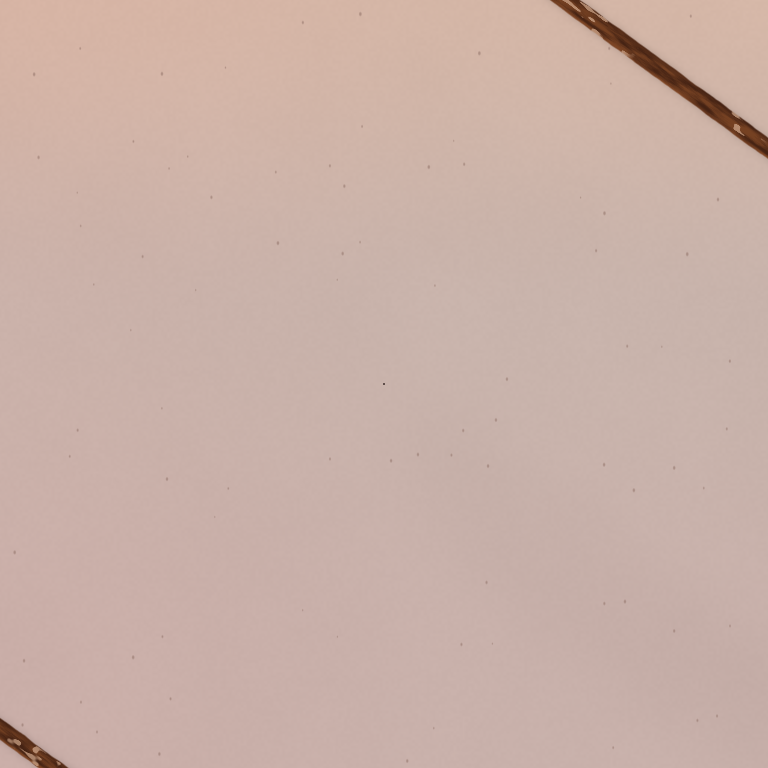
Write a WebGL 2 fragment shader that draws this texture.

```glsl
#version 300 es
precision highp float;
// Smooth pinkish-beige tiles divided by worn brown diagonal grooves.
uniform vec2 u_resolution;
out vec4 fragColor;

// Layout, in canvas units
const vec2 GROOVE_NORMAL = vec2(0.590, 0.807);
const float GROOVE_OFFSET = 0.041;
const float GROOVE_SPACING = 1.200;
const float GROOVE_HALF_WIDTH = 0.0115;
const float EDGE_WOBBLE = 0.0022;
const float SPECK_CELLS = 26.0;
const float SPECK_CHANCE = 0.13;
const float DOT_RADIUS = 0.0012;

// Colours
const vec3 TILE_LOW = vec3(0.785, 0.692, 0.668);
const vec3 TILE_MID = vec3(0.785, 0.703, 0.672);
const vec3 TILE_TOP = vec3(0.838, 0.718, 0.655);
const vec3 PINK_TINT = vec3(0.008, -0.008, -0.008);
const vec3 GROOVE_DARK = vec3(0.270, 0.135, 0.075);
const vec3 GROOVE_BROWN = vec3(0.460, 0.255, 0.135);
const vec3 CHIP = vec3(0.800, 0.640, 0.530);
const vec3 SPECK = vec3(0.560, 0.440, 0.400);
const vec3 DOT = vec3(0.180, 0.120, 0.110);

float hash(vec2 p) {
    vec3 q = fract(vec3(p.xyx) * 0.1031);
    q += dot(q, q.yzx + 33.33);
    return fract((q.x + q.y) * q.z);
}

float noise(vec2 p) {
    vec2 cell = floor(p), f = fract(p);
    f = f * f * (3.0 - 2.0 * f);
    float low = mix(hash(cell), hash(cell + vec2(1, 0)), f.x);
    float high = mix(hash(cell + vec2(0, 1)), hash(cell + vec2(1, 1)), f.x);
    return mix(low, high, f.y);
}

float fbm(vec2 p) {
    float sum = 0.0, weight = 0.5;
    for (int i = 0; i < 4; i++) {
        sum += weight * noise(p);
        p = p * 2.03 + 17.0;
        weight *= 0.5;
    }
    return sum;
}

// Glaze: warm at the top, with a faint shadow and soft mottling
vec3 tileColor(vec2 uv) {
    vec3 color = mix(TILE_LOW, TILE_MID, smoothstep(0.15, 0.60, uv.y));
    float warmth = smoothstep(0.58, 1.05, uv.y + 0.04 * (fbm(uv * 3.0) - 0.5));
    color = mix(color, TILE_TOP, warmth);
    color += PINK_TINT * (1.0 - smoothstep(0.0, 0.7, uv.x));
    float across = dot(uv, GROOVE_NORMAL);
    float shadow = smoothstep(0.50, 0.62, across) * (1.0 - smoothstep(0.66, 0.78, across));
    color -= 0.012 * shadow * smoothstep(0.45, 0.65, uv.x);
    color += 0.016 * (fbm(uv * 7.0 + 4.0) - 0.47);
    return color + 0.010 * (noise(uv * 260.0) - 0.5);
}

// Sparse tiny pits, at most one in each cell
float speckMask(vec2 uv, float pixel) {
    vec2 cell = floor(uv * SPECK_CELLS);
    vec2 center = (cell + 0.15 + 0.7 * vec2(hash(cell + 3.0), hash(cell + 71.0))) / SPECK_CELLS;
    float radius = mix(0.0007, 0.0019, hash(cell + 19.0));
    float d = length((uv - center) * vec2(1.2, 0.8)) - radius;
    return step(hash(cell + 47.0), SPECK_CHANCE) * (1.0 - smoothstep(-pixel, pixel, d));
}

// Groove shading: dark upper lip, brown bed and pale broken chips
vec3 grooveColor(vec2 along, float side) {
    float bed = fbm(along * vec2(30.0, 180.0));
    vec3 color = mix(GROOVE_DARK, GROOVE_BROWN, smoothstep(0.20, 0.72, bed));
    color = mix(color, GROOVE_DARK, 0.6 * smoothstep(0.35, 0.9, side));
    color = mix(color, GROOVE_BROWN * 1.2, 0.5 * smoothstep(0.5, 1.0, -side));
    float chips = smoothstep(0.70, 0.82, noise(along * vec2(85.0, 210.0) + 9.0));
    float worn = smoothstep(0.42, 0.65, noise(along * vec2(14.0, 1.0) + 31.0));
    return mix(color, CHIP, 0.75 * chips * worn);
}

void main() {
    vec2 uv = gl_FragCoord.xy / u_resolution;
    float pixel = 1.0 / min(u_resolution.x, u_resolution.y);

    // Tile surface
    vec3 color = tileColor(uv);
    color = mix(color, SPECK, 0.55 * speckMask(uv, pixel));
    float dotDistance = length(uv - 0.5) - DOT_RADIUS;
    color = mix(color, DOT, 0.85 * (1.0 - smoothstep(-0.5 * pixel, 0.5 * pixel, dotDistance)));

    // Repeated diagonal grooves
    float across = dot(uv, GROOVE_NORMAL) - GROOVE_OFFSET;
    float index = floor(across / GROOVE_SPACING + 0.5);
    float offset = across - index * GROOVE_SPACING;
    float run = dot(uv, vec2(GROOVE_NORMAL.y, -GROOVE_NORMAL.x));
    vec2 along = vec2(run + 5.0 + index * 7.0, offset + 1.0);
    float wobble = EDGE_WOBBLE * (fbm(vec2(along.x * 45.0, index + sign(offset) * 3.0 + 9.0)) - 0.5);
    float halfWidth = GROOVE_HALF_WIDTH + wobble;
    float edge = abs(offset) - halfWidth;
    color *= 1.0 - 0.10 * exp(-max(edge, 0.0) / 0.004);
    float groove = 1.0 - smoothstep(-pixel, pixel, edge);
    color = mix(color, grooveColor(along, offset / halfWidth), groove);

    fragColor = vec4(color, 1.0);
}
```
